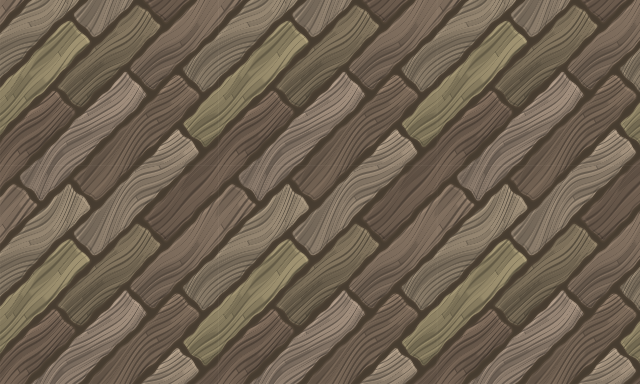
Write a Shadertoy shader that draws this texture.

```glsl
// Diagonal wooden planks in staggered rows, eight planks to a square repeat.
// Each plank is a wavy rounded box; its grain is a field of stripes bent by
// layered sines, with tapered grooves, pale streaks, splinters and flat shading.

const float TILE = 0.3415;       // side of one repeat, as a share of canvas width

// Plank colour, then how strongly its grain swirls; two planks per row.
const vec4 WOOD[8] = vec4[8](
    vec4(.545, .500, .385, .15), vec4(.555, .495, .425, .90),
    vec4(.465, .415, .335, .50), vec4(.425, .360, .305, .20),
    vec4(.550, .485, .425, .80), vec4(.475, .410, .350, .40),
    vec4(.450, .385, .325, .45), vec4(.535, .480, .405, 1.0));

// Where the two planks of each row begin along the diagonal (period 2).
const vec2 STARTS[4] = vec2[4](
    vec2(.00, 1.00), vec2(.607, 1.393), vec2(.01, 1.02), vec2(.25, 1.25));

float hash(float a, float b) {
    return fract(sin(a * 12.99 + b * 78.23) * 4375.85);
}

float roundedBox(vec2 p, vec2 halfSize, float radius) {
    vec2 q = abs(p) - halfSize + radius;
    return length(max(q, 0.)) + min(max(q.x, q.y), 0.) - radius;
}

// Coverage of a line of given half width at a given distance.
float stroke(float dist, float halfWidth, float px) {
    return clamp((halfWidth - dist) / px + .5, 0., 1.);
}

// Stripes whose width swells and tapers along the plank.
float grooves(float g, float along, float pitch, float width, float seed, float px) {
    float id = round(g / pitch);
    float swell = .45 + .55 * sin(along * 8. + 6.28 * hash(id, seed));
    return stroke(abs(g - id * pitch), width * swell, px);
}

vec3 plankColour(vec2 p, float len, vec4 wood, float seed, float px) {
    float a = p.x, c = p.y, phase = seed * 2.4;

    // Grain field: a broad swirl, a fan and a fine ripple
    float g = c * (1. + .3 * sin(a * 5. + phase))
            + wood.w * .06 * sin(a * 9. + phase + c * 7.)
            + .006 * sin(a * 19. + c * 24. + phase * 3.);

    // Flat tonal bands and a ramp towards the upper right end
    vec3 col = wood.rgb * mix(.91, 1.07, smoothstep(0., len, a));
    float band = sin(g * 58. + phase) + .7 * sin(a * 7. - g * 23. + phase);
    col *= 1. - .10 * smoothstep(.5, .62, band);
    col *= 1. + .07 * smoothstep(.55, .67, -band);

    // Splinters: a short cross crack with a darker strip beyond it
    float pitch = .022, cell = floor(g / pitch);
    float past = a - len * (.12 + .7 * hash(cell, seed + 3.)) + .3 * (g - cell * pitch);
    float chipped = step(hash(cell, seed + 7.), .4);
    col *= 1. - .10 * chipped * smoothstep(-px, px, past) * smoothstep(.13, .11, past);
    col = mix(col, wood.rgb * .68, .8 * chipped * stroke(abs(past), .002, px));

    // Grooves and pale streaks beside them
    col = mix(col, wood.rgb * 1.2, .55 * grooves(g - .007, a, pitch * 2., .003, seed + 5., px));
    col = mix(col, wood.rgb * .69, .9 * grooves(g, a, pitch, .0042, seed, px));
    return col;
}

void mainImage(out vec4 fragColor, in vec2 fragCoord) {
    float px = 1. / (iResolution.x * TILE);
    vec2 p = fragCoord * px;

    // Diagonal axes: x runs up the planks, y steps down across the rows
    vec2 d = vec2(p.x + p.y, p.x - p.y);
    float line = round(d.y * 4.);
    float wrap = floor((line + 1.) / 4.);
    int row = int(line + 1. - 4. * wrap);

    // Find the plank within its row
    vec2 s = STARTS[row];
    float u = s.x + mod(d.x - wrap - s.x, 2.);
    bool second = u >= s.y;
    float from = second ? s.y : s.x;
    float to = second ? s.x + 2. : s.y;
    int id = row * 2 + (second ? 1 : 0);
    float seed = float(id) + 1.;

    // Local lengths in repeat units
    float len = (to - from) * .7071;
    vec2 q = vec2(u - from, d.y - line * .25) * .7071;

    // Worn outline
    vec2 wear = vec2(.004 * sin(q.y * 65. + seed * 2.),
                     .003 * sin(q.x * 17. + seed * 4.) + .002 * sin(q.x * 41. + seed));
    float edge = roundedBox(q - vec2(len * .5, 0.) + wear,
                            vec2(len * .5 - .013, .0745), .014)
               + .0018 * sin(q.x * 73. + q.y * 50. + seed * 5.);

    // Plank with a shaded lower rim and a lit upper rim
    vec3 wood = plankColour(q, len, WOOD[id], seed, px);
    float rim = stroke(abs(edge + .008), .003, px);
    float lit = smoothstep(-.04, .06, -q.y) + smoothstep(len - .04, len - .02, q.x);
    wood *= 1. + rim * mix(-.16, .13, clamp(lit, 0., 1.));

    // Joints, darkest in the middle
    vec3 joint = mix(vec3(.31, .262, .208), vec3(.275, .235, .187), smoothstep(0., .012, edge));
    vec3 col = mix(joint, wood, clamp(.5 - edge / px, 0., 1.));

    // Faint seams where the repeats meet
    vec2 seam = abs(p - round(p));
    col += .025 * stroke(min(seam.x, seam.y), .0015, px);
    fragColor = vec4(col, 1.);
}
```
